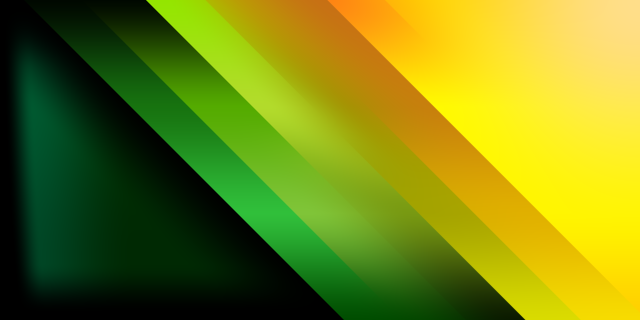
A Shadertoy shader for this background:

```glsl
// Four evenly spaced colours blended along t in 0..1
vec3 ramp(float t, vec3 a, vec3 b, vec3 c, vec3 d) {
    vec3 k = clamp(t * 3.0 - vec3(0.0, 1.0, 2.0), 0.0, 1.0);
    k = mix(k, k * k * (3.0 - 2.0 * k), 0.5);
    return mix(mix(mix(a, b, k.x), c, k.y), d, k.z);
}

// Diagonal border: a crisp step mixed with a wide fade
float border(float s, float at, float fade, float crispness) {
    float aa = 1.0 / iResolution.y;
    float crisp = smoothstep(at - aa, at + aa, s);
    float soft = smoothstep(at - fade, at + fade, s);
    return mix(soft, crisp, crispness);
}

// Dark green field with a teal glow on the left
vec3 darkField(float x, float down, float s) {
    vec3 glow = mix(vec3(0.0, 0.35, 0.19), vec3(0.0, 0.2, 0.015),
                    smoothstep(0.08, 0.42, x));
    glow *= mix(1.0, 0.8, smoothstep(0.3, 0.8, down));
    float left = 0.01 + 0.05 * down * down;
    float frame = smoothstep(left, left + 0.09, x)
                * smoothstep(0.0, 0.22, down)
                * (1.0 - smoothstep(0.82, 0.98, down));
    return glow * frame * (1.0 - smoothstep(-0.25, 0.1, s));
}

// Bright yellow field, orange at the upper left and peach at the upper right
vec3 yellowField(vec2 p, float down, float s) {
    float gold = border(s, 1.203, 0.25, 0.2 * (1.0 - smoothstep(0.04, 0.15, down)));
    vec3 top = mix(vec3(1.0, 0.5, 0.08), vec3(1.0, 0.84, 0.0), gold);
    vec3 col = ramp(down, top, vec3(1.0, 0.98, 0.0),
                    vec3(1.0, 0.96, 0.0), vec3(1.0, 0.81, 0.0));
    float corner = 1.0 - smoothstep(0.0, 0.75, length(p - vec2(2.0, 1.0)));
    return mix(col, vec3(1.0, 0.87, 0.54), corner);
}

void mainImage(out vec4 fragColor, in vec2 fragCoord) {
    vec2 p = fragCoord / iResolution.y;
    p.x *= 2.0 * iResolution.y / iResolution.x;
    float down = 1.0 - p.y;
    float s = p.x - down; // constant along each diagonal

    // Colours along the bands, from left to right
    vec3 emerald = ramp(down, vec3(0.0, 0.03, 0.0), vec3(0.09, 0.45, 0.06),
                        vec3(0.19, 0.75, 0.23), vec3(0.0, 0.3, 0.0));
    vec3 leaf = ramp(down, vec3(0.0, 0.03, 0.0), vec3(0.33, 0.67, 0.0),
                     vec3(0.5, 0.77, 0.22), vec3(0.02, 0.27, 0.0));
    vec3 lime = ramp(down, vec3(0.58, 0.9, 0.0), vec3(0.7, 0.86, 0.17),
                     vec3(0.47, 0.6, 0.07), vec3(0.04, 0.1, 0.0));
    vec3 olive = ramp(down, vec3(0.72, 0.66, 0.0), vec3(0.6, 0.6, 0.0),
                      vec3(0.64, 0.64, 0.0), vec3(0.85, 0.86, 0.0));
    vec3 amber = ramp(down, vec3(0.78, 0.44, 0.08), vec3(0.78, 0.5, 0.05),
                      vec3(0.88, 0.69, 0.0), vec3(0.97, 0.86, 0.0));

    // Layer the bands, with borders that sharpen or melt along their length
    vec3 col = darkField(p.x, down, s);
    col = mix(col, emerald, border(s, 0.075, 0.1, 1.0));
    col = mix(col, leaf, border(s, 0.256, 0.12, 1.0 - smoothstep(0.8, 0.98, down)));
    col = mix(col, lime, border(s, 0.456, 0.16, 1.0 - 0.9 * smoothstep(0.35, 0.65, down)));
    float oliveCrisp = max(0.4 * (1.0 - smoothstep(0.1, 0.38, down)),
                           smoothstep(0.4, 0.65, down));
    col = mix(col, olive, border(s, 0.642, 0.14, oliveCrisp));
    col = mix(col, amber, border(s, 0.815, 0.2, 0.8 * smoothstep(0.28, 0.55, down)));
    col = mix(col, yellowField(p, down, s), border(s, 1.023, 0.1, 1.0));

    fragColor = vec4(col, 1.0);
}
```
